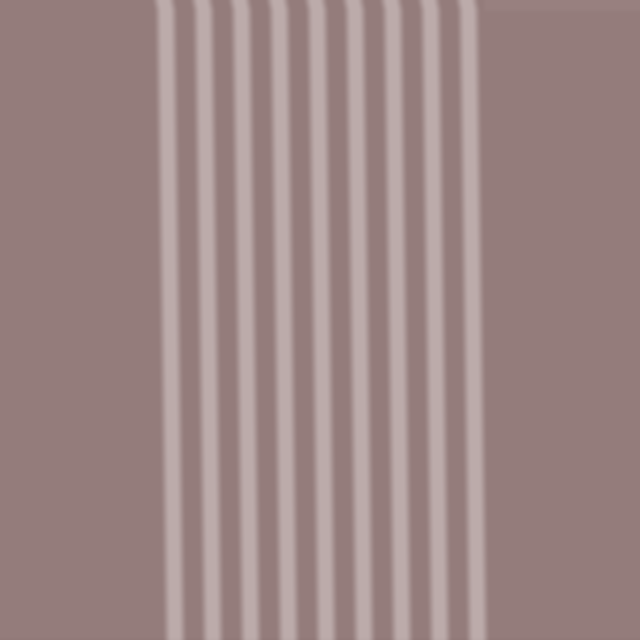
A Shadertoy shader for this background:

```glsl
const vec3 BASE_COLOR = vec3(0.580, 0.487, 0.483);
const vec3 STRIPE_COLOR = vec3(0.737, 0.671, 0.668);
const float STRIPE_COUNT = 9.0;
const float FIRST_STRIPE_X = 0.2663;   // centre of the first stripe at mid height
const float STRIPE_SPACING = 0.0591;
const float STRIPE_SLANT = 0.0145;     // sideways drift from top to bottom
const float STRIPE_CORE = 0.0050;      // half width of the bright core
const float STRIPE_REACH = 0.0205;     // half width including the soft edge
const float TOP_BEND = 0.0025;
const float TOP_BEND_START = 0.982;
const vec2 PATCH_CORNER = vec2(0.757, 0.983);
const float PATCH_SOFTNESS = 0.004;
const float PATCH_LIGHT = 0.015;
const float FLOOR_SHADE = 0.012;
const float FLOOR_HEIGHT = 0.006;

// Soft coverage of the nearest slanted stripe
float stripeMask(vec2 uv) {
    float bend = TOP_BEND * smoothstep(TOP_BEND_START, 1.0, uv.y);
    float x = uv.x - FIRST_STRIPE_X - STRIPE_SLANT * (0.5 - uv.y) + bend;
    float index = clamp(round(x / STRIPE_SPACING), 0.0, STRIPE_COUNT - 1.0);
    float offset = abs(x - index * STRIPE_SPACING);
    return 1.0 - smoothstep(STRIPE_CORE, STRIPE_REACH, offset);
}

// Faint light band in the upper right corner
float cornerMask(vec2 uv) {
    vec2 inside = smoothstep(PATCH_CORNER - PATCH_SOFTNESS, PATCH_CORNER + PATCH_SOFTNESS, uv);
    return inside.x * inside.y;
}

void mainImage(out vec4 fragColor, in vec2 fragCoord) {
    vec2 uv = fragCoord / iResolution.xy;

    // Background with faint edge shading
    vec3 color = BASE_COLOR + PATCH_LIGHT * cornerMask(uv);

    // Stripes
    color = mix(color, STRIPE_COLOR, stripeMask(uv));
    color -= FLOOR_SHADE * (1.0 - smoothstep(0.0, FLOOR_HEIGHT, uv.y));

    fragColor = vec4(color, 1.0);
}
```
